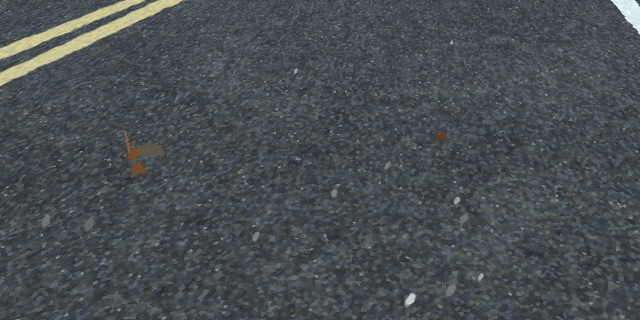
Write a Shadertoy shader that draws this texture.

```glsl
const vec3 TAR = vec3(0.215, 0.228, 0.243);
const vec3 GRIT = vec3(0.39, 0.425, 0.43);
const vec3 COOL = vec3(0.93, 1.00, 1.09);
const vec3 WARM = vec3(1.06, 1.00, 0.92);
const vec3 YELLOW_PAINT = vec3(0.82, 0.80, 0.60);
const vec3 WHITE_PAINT = vec3(0.86, 0.92, 0.94);
const vec3 RUST = vec3(0.48, 0.29, 0.15);
const vec3 STRAW = vec3(0.43, 0.37, 0.29);
const float HORIZON = 1.7;
const float CENTRE_X = 1.25;
const float GRAIN_FREQ = 112.0;
const float GRAIN_SQUASH = 1.35;
const float PAINT_WEAR = 0.006;

// Worn patches: centre, radius
const int PATCHES = 9;
const vec3 PATCH[PATCHES] = vec3[](
    vec3(0.97, 0.14, 0.12), vec3(1.60, 0.37, 0.15), vec3(0.69, 0.77, 0.11),
    vec3(0.90, 0.67, 0.10), vec3(1.64, 0.74, 0.16), vec3(1.30, 0.28, 0.10),
    vec3(0.82, 0.36, 0.08), vec3(0.59, 0.39, 0.06), vec3(1.53, 0.22, 0.09));

// Loose stones: centre, radius, brightness
const int STONES = 12;
const vec4 STONE[STONES] = vec4[](
    vec4(1.282, 0.064, 0.020, 0.85), vec4(1.409, 0.092, 0.020, 0.48),
    vec4(1.428, 0.373, 0.012, 0.66), vec4(1.502, 0.134, 0.011, 0.68),
    vec4(0.800, 0.260, 0.014, 0.53), vec4(1.045, 0.397, 0.014, 0.52),
    vec4(0.924, 0.779, 0.008, 0.66), vec4(0.144, 0.308, 0.017, 0.48),
    vec4(0.279, 0.300, 0.020, 0.43), vec4(1.450, 0.317, 0.016, 0.46),
    vec4(1.211, 0.483, 0.011, 0.51), vec4(1.411, 0.867, 0.007, 0.66));

vec2 hash2(vec2 p) {
    vec3 q = fract(p.xyx * vec3(0.1031, 0.1030, 0.0973));
    q += dot(q, q.yzx + 33.33);
    return fract((q.xx + q.yz) * q.zy);
}

float gradientNoise(vec2 p) {
    vec2 i = floor(p), f = fract(p);
    vec2 u = f * f * f * (f * (f * 6.0 - 15.0) + 10.0);
    vec2 e = vec2(0.0, 1.0);
    float a = dot(hash2(i) * 2.0 - 1.0, f);
    float b = dot(hash2(i + e.yx) * 2.0 - 1.0, f - e.yx);
    float c = dot(hash2(i + e.xy) * 2.0 - 1.0, f - e.xy);
    float d = dot(hash2(i + e.yy) * 2.0 - 1.0, f - e.yy);
    return mix(mix(a, b, u.x), mix(c, d, u.x), u.y);
}

// Nearest chipping: distance, then its two random values
vec3 chippings(vec2 p) {
    vec2 cell = floor(p);
    vec3 nearest = vec3(9.0, 0.0, 0.0);
    for (int y = -1; y <= 1; y++)
    for (int x = -1; x <= 1; x++) {
        vec2 id = cell + vec2(x, y);
        float d = length(id + hash2(id) - p);
        if (d < nearest.x) nearest = vec3(d, hash2(id + 71.0));
    }
    return nearest;
}

// Coverage between two sloping edges, each given as (height at x = 0, slope)
float stripe(vec2 p, vec2 upper, vec2 lower, float soft) {
    float top = upper.x + upper.y * p.x - p.y;
    float bottom = p.y - lower.x - lower.y * p.x;
    return smoothstep(-soft, soft, min(top, bottom));
}

float blob(vec2 p, vec2 centre, vec2 radius, float rough) {
    return 1.0 - smoothstep(0.65, 1.15, length((p - centre) / radius) + rough);
}

float segmentDistance(vec2 p, vec2 a, vec2 b) {
    vec2 d = b - a;
    return length(p - a - d * clamp(dot(p - a, d) / dot(d, d), 0.0, 1.0));
}

void mainImage(out vec4 fragColor, in vec2 fragCoord) {
    vec2 p = fragCoord / iResolution.y;
    float soft = 1.2 / iResolution.y;

    // Grain shrinking towards the horizon
    float depth = 1.0 / (HORIZON - p.y);
    vec2 ground = vec2((p.x - CENTRE_X) * depth, log(depth) * GRAIN_SQUASH);
    vec2 g = ground * GRAIN_FREQ + 300.0;
    vec3 chip = chippings(g);
    float fine = gradientNoise(g * 0.55);
    float mottle = gradientNoise(g * 0.19);
    float broad = gradientNoise(p * 3.5 + 20.0);

    // Wear and asphalt
    float wear = 0.0;
    for (int i = 0; i < PATCHES; i++) {
        vec2 d = (p - PATCH[i].xy) / (PATCH[i].z * vec2(1.0, 0.6));
        wear += exp(-dot(d, d));
    }
    float contrast = mix(1.0, 0.72, p.y);
    float light = 0.31 + contrast * (0.75 * (chip.y * chip.y - 0.33) + 0.5 * fine
        - 0.22 * (chip.x - 0.4)) + 0.34 * mottle + 0.16 * broad;
    light += wear * (0.13 + 0.3 * max(mottle + fine, 0.0)) + 0.10 * smoothstep(0.45, 1.0, p.y);
    vec3 col = mix(TAR, GRIT, clamp(light, -0.35, 1.35));
    col *= mix(COOL, WARM, clamp(chip.z * 0.85 + 0.15 * (1.0 - p.y) - 0.08, 0.0, 1.0));

    // Sparse pale flecks
    float fleck = smoothstep(0.982, 0.992, chip.y) * (1.0 - smoothstep(0.2, 0.5, chip.x));
    col = mix(col, vec3(0.57, 0.59, 0.56), fleck * 0.75);

    // Loose stones with uneven outlines
    for (int i = 0; i < STONES; i++) {
        vec4 s = STONE[i];
        vec2 q = p - s.xy;
        q.x -= q.y * 0.35;
        float shape = blob(q, vec2(0.0), s.z * vec2(0.75, 1.1), fine * 0.6);
        col = mix(col, s.w * vec3(0.98, 1.0, 1.01) + 0.06 * fine, shape * 0.9);
    }

    // Dry leaves and twig
    float ragged = fine * 1.1 + mottle * 0.5;
    col = mix(col, STRAW, 0.7 * blob(p, vec2(0.465, 0.528), vec2(0.05, 0.022), ragged));
    col = mix(col, RUST, 0.9 * blob(p, vec2(0.415, 0.522), vec2(0.018, 0.033), ragged));
    col = mix(col, RUST, 0.9 * blob(p, vec2(0.432, 0.474), vec2(0.026, 0.020), ragged));
    col = mix(col, RUST * 0.8, 0.9 * blob(p, vec2(1.383, 0.575), vec2(0.019, 0.013), ragged));
    float twig = segmentDistance(p, vec2(0.392, 0.588), vec2(0.404, 0.525));
    col = mix(col, STRAW * 1.15, 0.8 * (1.0 - smoothstep(0.001, 0.002 + soft, twig)));

    // Road paint, chipped by the grain
    vec2 worn = p + PAINT_WEAR * vec2(fine, fine + mottle);
    float yellow = max(stripe(worn, vec2(0.849, 0.387), vec2(0.812, 0.411), soft),
                       stripe(worn, vec2(0.771, 0.463), vec2(0.732, 0.464), soft));
    float white = stripe(worn, vec2(3.48, -1.25), vec2(3.31, -1.21), soft);
    float paintTone = 1.0 + 0.12 * fine + 0.06 * (chip.y - 0.5);
    col = mix(col, YELLOW_PAINT * paintTone, yellow * 0.96);
    col = mix(col, WHITE_PAINT * paintTone, white);

    fragColor = vec4(clamp(col, 0.0, 1.0), 1.0);
}
```
